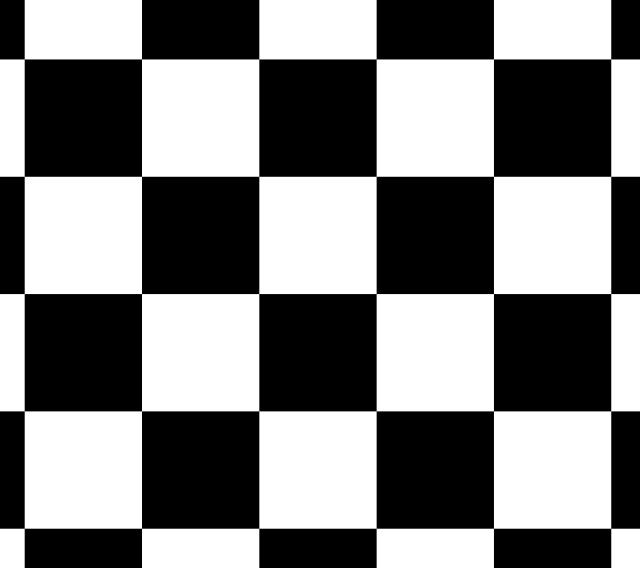
A WebGL 1 fragment shader for this pattern:

```glsl
precision highp float;

uniform vec2 u_resolution;

// Lengths are fractions of the canvas width.
const float CELL_SIZE = 0.1833;
const vec2 GRID_ORIGIN = vec2(0.0386, 0.0614);
const float EDGE_PIXELS = 1.0;
const vec3 LIGHT_COLOR = vec3(1.0);
const vec3 DARK_COLOR = vec3(0.0);

// Smoothed square wave per axis: +1 in even cells, -1 in odd cells.
vec2 squareWave(vec2 grid, float edgeWidth) {
  vec2 edgeDistance = 0.5 - abs(mod(grid + 0.5, 2.0) - 1.0);
  return clamp(2.0 * edgeDistance / edgeWidth, -1.0, 1.0);
}

void main() {
  // Square cells, anchored at the lower left.
  vec2 position = gl_FragCoord.xy / u_resolution.x;
  vec2 grid = (position - GRID_ORIGIN) / CELL_SIZE;
  float edgeWidth = EDGE_PIXELS / (u_resolution.x * CELL_SIZE);

  // The product of both waves alternates the cells.
  vec2 wave = squareWave(grid, edgeWidth);
  float lightness = 0.5 + 0.5 * wave.x * wave.y;

  gl_FragColor = vec4(mix(DARK_COLOR, LIGHT_COLOR, lightness), 1.0);
}
```
